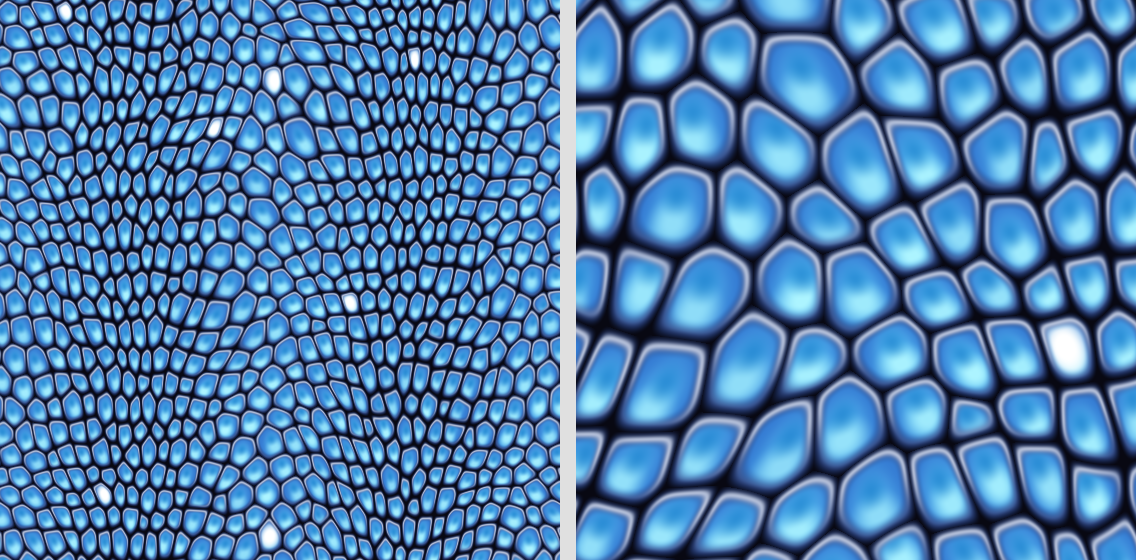
Left: the whole. Right: its middle third, enlarged.
Reproduce this texture procedurally as a three.js fragment shader.

```glsl
// Glossy blue reptile scales, leaning in waves, with pale rims and black gaps.
varying vec2 vUv;

#define GRID vec2(30.0, 23.0)   // scales across and up
#define STRETCH 0.84            // below 1 makes taller, interlocking scales
#define JITTER 0.42             // irregularity of the centres
#define SIZE_SPREAD 0.26        // size difference between neighbours
#define WARP 0.9                // regional variation of scale size
#define CROWDING 0.5            // narrower scales in vertical bands
#define LEAN 0.42               // largest tilt in radians
#define GAP 0.045               // half width of the dark gaps
#define RIM_WIDTH 0.045
#define WHITE_SHARE 0.018       // share of scales with a white glint

const vec3 BLACK = vec3(0.03, 0.03, 0.07);
const vec3 NAVY = vec3(0.13, 0.23, 0.48);
const vec3 BLUE = vec3(0.21, 0.49, 0.83);
const vec3 SKY = vec3(0.33, 0.73, 0.95);
const vec3 PALE = vec3(0.68, 0.96, 1.0);
const vec3 RIM = vec3(0.74, 0.78, 0.87);

float hash(vec2 p) {
  return fract(sin(dot(p, vec2(127.1, 311.7))) * 43758.5453);
}

float noise(vec2 p) {
  vec2 i = floor(p);
  vec2 f = fract(p);
  f = f * f * (3.0 - 2.0 * f);
  return mix(mix(hash(i), hash(i + vec2(1.0, 0.0)), f.x),
             mix(hash(i + vec2(0.0, 1.0)), hash(i + 1.0), f.x), f.y);
}

// Offset from p to the jittered centre of a cell, in the leaning frame.
// Every other row is shifted by half a scale.
vec2 toCentre(vec2 cell, vec2 p, float angle) {
  vec2 scatter = JITTER * (vec2(hash(cell), hash(cell + 57.3)) - 0.5);
  vec2 d = cell + vec2(0.25 + 0.5 * mod(cell.y, 2.0), 0.5) + scatter - p;
  float c = cos(angle);
  float s = sin(angle);
  d /= GRID;
  return vec2(c * d.x - s * d.y, s * d.x + c * d.y) * GRID * vec2(1.0, STRETCH);
}

float sizeBonus(vec2 cell) {
  return SIZE_SPREAD * (hash(cell + 83.1) - 0.5);
}

void main() {
  // Warped grid, crowded bands and wavy lean
  vec2 bend = vec2(noise(vUv * 6.0), noise(vUv * 6.0 + 31.7)) - 0.5;
  float band = 12.566 * (vUv.x - 0.24);
  vec2 p = vUv * GRID + WARP * bend + vec2(CROWDING * sin(band), 0.0);
  float angle = LEAN * sin(band + 0.2) + 0.5 * (noise(vUv * 5.0 + 9.0) - 0.5);
  vec2 base = floor(p);

  // Owning scale, larger ones reaching further
  vec2 nearest = vec2(0.0);
  vec2 id = base;
  float best = 100.0;
  for (int j = -2; j <= 2; j++) {
    for (int i = -2; i <= 2; i++) {
      vec2 cell = base + vec2(float(i), float(j));
      vec2 d = toCentre(cell, p, angle);
      float reach = dot(d, d) - sizeBonus(cell);
      if (reach < best) {
        best = reach;
        nearest = d;
        id = cell;
      }
    }
  }
  vec2 local = -nearest;

  // Smooth distance to the border, rounder at the foot than at the tip
  float sharpness = mix(12.0, 19.0, smoothstep(-0.3, 0.4, local.y));
  float sum = 0.0;
  for (int j = -2; j <= 2; j++) {
    for (int i = -2; i <= 2; i++) {
      vec2 cell = base + vec2(float(i), float(j));
      vec2 d = toCentre(cell, p, angle);
      float apart = length(d - nearest);
      if (apart > 0.01) {
        float border = (dot(d, d) - sizeBonus(cell) - best) / (2.0 * apart);
        sum += exp(-sharpness * border);
      }
    }
  }
  float edge = -log(sum) / sharpness - GAP * (1.0 + 0.5 * cos(band));

  // Domed body: navy skirt, blue dome, cyan glow low down
  float tone = hash(id + 4.7);
  float dome = smoothstep(0.0, 0.17, edge);
  vec3 color = mix(NAVY, BLUE, dome);
  float sheen = smoothstep(0.6, 0.15, length((local + vec2(0.0, 0.12)) * vec2(1.2, 0.9)));
  color = mix(color, SKY, sheen * dome * (0.65 + 0.35 * tone));
  float glow = smoothstep(0.42, 0.06, length((local - vec2(0.02, -0.2)) * vec2(1.0, 1.15)));
  color = mix(color, PALE, glow * dome * (0.65 + 0.35 * tone));
  float hollow = smoothstep(0.28, 0.0, length(local - vec2(-0.02, 0.1)));
  color = mix(color, vec3(0.10, 0.50, 0.80), 0.65 * hollow * dome);

  // Rare white glints
  float glint = step(1.0 - WHITE_SHARE, hash(id + 19.1));
  color = mix(color, vec3(1.0), glint * dome * smoothstep(0.6, 0.15, length(local)));

  // Pale rim, strongest at the tip, then the dark gap
  float rim = exp(-pow((edge - 0.04) / RIM_WIDTH, 2.0));
  color = mix(color, RIM, rim * mix(0.12, 0.92, smoothstep(-0.35, 0.3, local.y)));
  color = mix(BLACK, color, smoothstep(-0.08, 0.05, edge));

  gl_FragColor = vec4(color, 1.0);
}
```
